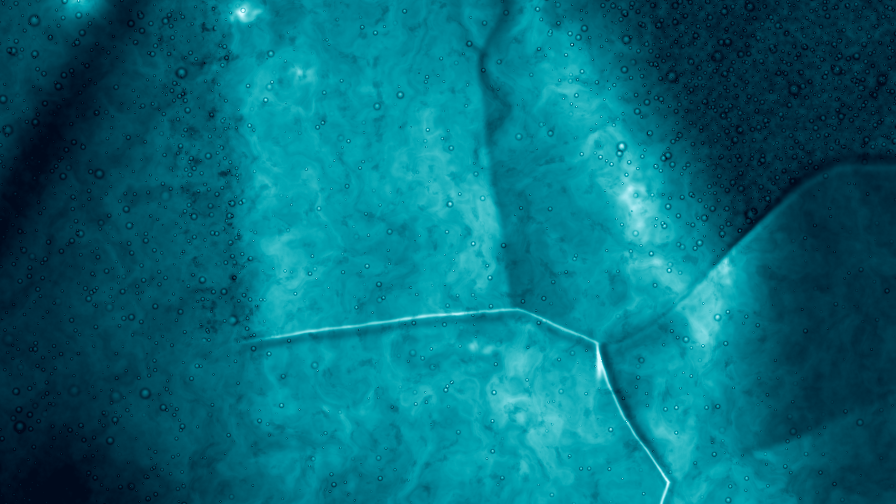
A Shadertoy shader for this texture:

```glsl
#define MOTTLE 0.26
#define SPECKLE 0.30
#define GRAIN 0.20
#define BUBBLE_RIM 0.20
#define BUBBLE_GLINT 0.22
#define SEAM_WIDTH 0.0035
#define DEEP_TONE 0.16
#define ICE_TONE 0.63

vec3 hash3(vec2 p) {
    vec3 q = fract(p.xyx * vec3(0.1031, 0.1030, 0.0973));
    q += dot(q, q.yxz + 33.33);
    return fract((q.xxy + q.yzz) * q.zyx);
}

float gradientDot(vec2 cell, vec2 f, vec2 corner) {
    float angle = 6.2832 * hash3(cell + corner).x;
    return dot(vec2(cos(angle), sin(angle)), f - corner);
}

float gradientNoise(vec2 p) {
    vec2 i = floor(p), f = fract(p);
    vec2 u = f * f * f * (f * (f * 6.0 - 15.0) + 10.0);
    vec2 e = vec2(0, 1);
    return mix(mix(gradientDot(i, f, e.xx), gradientDot(i, f, e.yx), u.x),
               mix(gradientDot(i, f, e.xy), gradientDot(i, f, e.yy), u.x), u.y);
}

float fbm(vec2 p) {
    float sum = 0.0, amp = 0.6;
    for (int i = 0; i < 4; i++) {
        sum += amp * gradientNoise(p);
        p = mat2(1.6, 1.2, -1.2, 1.6) * p + 7.3;
        amp *= 0.55;
    }
    return sum;
}

float bell(float d, float width) { d /= width; return exp(-d * d); }

float blob(vec2 p, vec2 center, vec2 radius) {
    vec2 q = (p - center) / radius;
    return exp(-dot(q, q));
}

// Dark rim and off-centre glint, one candidate bubble per grid cell
float bubbles(vec2 p, float scale, float density) {
    vec2 q = mat2(0.8, 0.6, -0.6, 0.8) * p * scale;
    vec3 h = hash3(floor(q) + scale);
    float radius = mix(0.12, 0.32, h.z * h.z);
    vec2 c = (fract(q) - mix(vec2(0.34), vec2(0.66), h.xy)) / radius;
    float shade = BUBBLE_GLINT * blob(c, vec2(-0.15, 0.2), vec2(0.5))
                - BUBBLE_RIM * bell(length(c) - 0.85, 0.3);
    return shade * smoothstep(0.0, 0.08, density - fract(h.x * 7.0 + h.z * 5.0));
}

vec3 tealRamp(float t) {
    return vec3(max(0.0, (t - 0.65) * 2.5), t, t + 0.07 - 0.04 * smoothstep(0.5, 0.8, t));
}

void mainImage(out vec4 fragColor, in vec2 fragCoord) {
    vec2 p = fragCoord / iResolution.y;
    vec2 warp = vec2(fbm(p * 5.0), fbm(p * 5.0 + 19.0));
    vec2 s = p + 0.012 * warp;
    float x = s.x, y = s.y;

    // Seams between the blocks
    float wallX = 1.014 - 0.15 * (y - 0.396) + 0.07 * smoothstep(0.85, 1.0, y);
    float ledgeY = min(0.2 + 0.3 * x - 0.115 * x * x, 0.392 - 0.416 * (x - 1.014));
    float creaseX = 1.187 + 0.138 * pow(clamp((0.32 - y) / 0.276, 0.0, 1.0), 1.6)
                  - 0.35 * max(0.044 - y, 0.0);
    float shoulderY = 0.32 + 0.357 * smoothstep(1.187, 1.7, x);
    float run = max(x - 1.325, 0.0);
    float cornerY = 0.044 + 0.31 * run + 0.17 * run * run;
    float edgeX = 0.42 + 0.12 * (1.0 - y);

    float inFloor = ledgeY - y;
    float inRight = min((shoulderY - y) * 0.8, x - creaseX);
    float inCorner = min(cornerY - y, x - creaseX);

    // Left wall, with a dark diagonal fold
    float leftTone = mix(DEEP_TONE, 0.40, smoothstep(0.0, 0.5, x));
    float fold = dot(s - vec2(0.0, 0.56), vec2(0.86, -0.51));
    leftTone += 0.13 * smoothstep(0.02, -0.15, fold) - 0.14 * bell(fold, 0.06);
    leftTone += 0.45 * blob(s, vec2(0.16, 1.0), vec2(0.04, 0.03));

    // Bright centre block
    float centerTone = ICE_TONE - 0.10 * smoothstep(0.72, 1.0, y);
    centerTone += 0.08 * blob(s, vec2(0.54, 0.42), vec2(0.1, 0.14));
    centerTone -= 0.07 * blob(s, vec2(0.72, 0.48), vec2(0.14, 0.1));
    centerTone += 0.08 * blob(s, vec2(0.94, 0.56), vec2(0.04, 0.13));
    float tone = mix(leftTone, centerTone, smoothstep(-0.04, 0.07, x - edgeX));

    // Upper right block: pale ridge falling into shadow
    float ridge = x - 1.12 - 0.5 * (0.85 - y);
    float upperTone = 0.54 + 0.19 * bell(ridge, 0.07) - 0.12 * smoothstep(0.82, 1.0, y);
    upperTone -= 0.13 * exp(-max(x - wallX, 0.0) / 0.05);
    upperTone = mix(upperTone, DEEP_TONE + 0.02, smoothstep(0.06, 0.25, ridge));
    tone = mix(tone, upperTone, smoothstep(-0.008, 0.012, x - wallX));
    tone -= 0.14 * smoothstep(0.8, 1.0, y) * bell(x - wallX, 0.03);

    // Lower block
    float floorTone = mix(0.13, 0.60, smoothstep(0.05, 0.72, x));
    floorTone += 0.14 * blob(s, vec2(1.04, 0.2), vec2(0.12, 0.12));
    floorTone -= 0.10 * smoothstep(0.2, 0.0, y) * smoothstep(1.1, 0.7, x);
    float ledgeSoft = mix(0.05, 0.004, smoothstep(0.2, 0.6, x));
    tone = mix(tone, floorTone, smoothstep(-ledgeSoft, ledgeSoft, inFloor));

    // Right block and the small corner block
    float rightTone = 0.50 + 0.22 * bell(x - 1.29 - 0.32 * y, 0.07);
    rightTone = mix(rightTone, 0.20, smoothstep(1.42, 1.62, x));
    rightTone -= 0.06 * exp(-max(inRight, 0.0) / 0.025);
    tone = mix(tone, rightTone, smoothstep(-0.005, 0.005, inRight));
    float cornerTone = mix(0.64, 0.25, smoothstep(1.4, 1.72, x));
    tone = mix(tone, cornerTone, smoothstep(-0.012, 0.012, inCorner));

    // Cloudy mottling, speckles and fine grain
    float lit = smoothstep(0.1, 0.6, tone);
    float shadow = smoothstep(0.1, 0.25, ridge) * smoothstep(0.0, 0.03, y - shoulderY);
    float band = bell(x - edgeX + 0.01, 0.025) + 0.7 * bell(x - edgeX + 0.09, 0.025);
    band *= smoothstep(-0.02, 0.03, -inFloor);
    tone += MOTTLE * mix(0.4, 1.0, lit) * fbm(p * vec2(9.0, 6.0) + 2.5 * warp);
    float specks = smoothstep(0.08, 0.45, fbm(p * 30.0 + warp));
    tone -= SPECKLE * specks * (0.35 * lit + 0.6 * band);
    tone += GRAIN * fbm(p * 65.0) * (0.2 + 0.5 * shadow + 0.5 * band);

    // Bubbles, densest in the shadowed corner and along the left edge
    float leftSide = smoothstep(0.48, 0.3, x);
    float density = 0.12 + 0.25 * leftSide + 0.6 * shadow + 0.5 * band
                  + 0.3 * smoothstep(-0.06, 0.12, ridge) * smoothstep(0.0, 0.03, y - shoulderY);
    for (int i = 0; i < 3; i++)
        tone += bubbles(p, 24.0 + 19.0 * float(i), density * (0.35 + 0.3 * float(i)))
              * mix(0.5, 1.0, lit);

    // Bright seam lines with dark undersides
    float ledgeSpan = smoothstep(0.42, 0.6, x) * smoothstep(1.2, 1.18, x);
    tone += ledgeSpan * (0.24 * bell(inFloor, SEAM_WIDTH) - 0.13 * bell(inFloor - 0.015, 0.009));
    float creaseSpan = smoothstep(0.325, 0.31, y);
    tone += creaseSpan * (0.32 * bell(x - creaseX, SEAM_WIDTH) - 0.16 * bell(x - creaseX - 0.013, 0.009));
    tone += 0.4 * blob(s, vec2(1.188, 0.28), vec2(0.006, 0.03));
    float shoulderSpan = smoothstep(1.18, 1.22, x);
    tone += shoulderSpan * (0.07 * bell(y - shoulderY + 0.012, 0.008) - 0.09 * bell(y - shoulderY - 0.008, 0.01));

    // Glints on the ice
    float broken = 0.5 + 1.4 * max(0.0, 0.3 + gradientNoise(p * 55.0));
    float glints = blob(s, vec2(0.48, 0.97), vec2(0.035, 0.018))
                 + 0.7 * blob(s, vec2(0.595, 0.85), vec2(0.025, 0.015))
                 + 0.6 * blob(s, vec2(0.955, 0.31), vec2(0.04, 0.012))
                 + 0.5 * blob(s, vec2(1.26, 0.62), vec2(0.03, 0.07))
                 + 0.5 * blob(s, vec2(1.44, 0.465), vec2(0.02, 0.03));
    tone += 0.28 * glints * broken;

    fragColor = vec4(clamp(tealRamp(clamp(tone, 0.04, 0.98)), 0.0, 1.0), 1.0);
}
```
